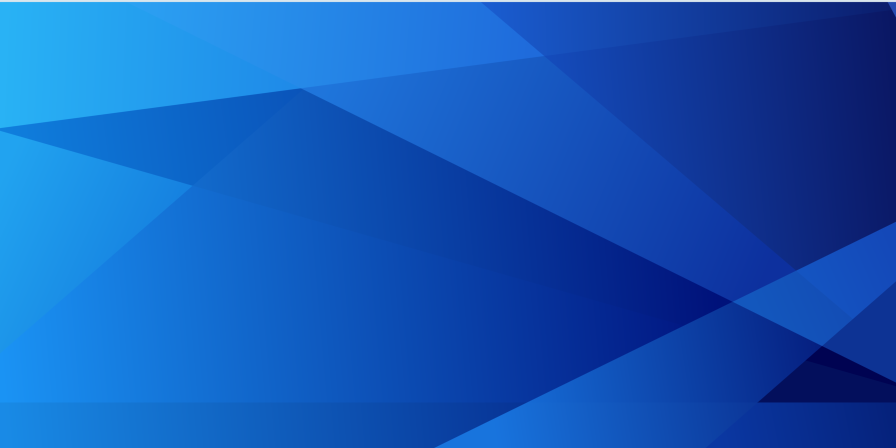
Give the GLSL for this background, as a Shadertoy shader.

```glsl
// Antialiased half plane: 1 on the left of the line from a to b
float leftOf(vec2 p, vec2 a, vec2 b) {
    vec2 d = normalize(b - a);
    float dist = d.x * (p.y - a.y) - d.y * (p.x - a.x);
    float soft = 0.7 / iResolution.y;
    return smoothstep(-soft, soft, dist);
}

// Linear gradient running from point a to point b
vec3 ramp(vec2 p, vec2 a, vec2 b, vec3 startColor, vec3 endColor) {
    vec2 d = b - a;
    return mix(startColor, endColor, clamp(dot(p - a, d) / dot(d, d), 0.0, 1.0));
}

void mainImage(out vec4 fragColor, in vec2 fragCoord) {
    vec2 p = fragCoord / iResolution.xy * vec2(2.0, 1.0);

    // Creases that divide the sheet
    float aboveRoof = leftOf(p, vec2(0.0, 0.714), vec2(2.0, 0.979));
    float aboveDiagonal = leftOf(p, vec2(0.273, 1.0), vec2(2.0, 0.146));
    float leftFold = leftOf(p, vec2(0.0, 0.211), vec2(0.682, 0.805));
    float aboveFaint = leftOf(p, vec2(0.0, 0.708), vec2(2.0, 0.138));
    float belowRise = 1.0 - leftOf(p, vec2(0.969, 0.0), vec2(2.0, 0.505));
    float rightSlope = leftOf(p, vec2(1.068, 1.0), vec2(2.0, 0.206));
    float rightCorner = 1.0 - leftOf(p, vec2(1.575, 0.0), vec2(2.0, 0.372));
    float belowFloor = 1.0 - leftOf(p, vec2(0.0, 0.1016), vec2(2.0, 0.1016));

    // Broad central plane
    vec3 color = ramp(p, vec2(0.0, 0.2), vec2(1.6, 0.34),
                      vec3(0.10, 0.56, 0.93), vec3(0.0, 0.07, 0.48));
    color *= mix(1.03, 1.0, aboveFaint);
    color *= mix(1.0, 0.94, belowFloor);

    // Left plane and its darker wedge
    vec3 leftPlane = ramp(p, vec2(0.0, 0.6), vec2(0.40, 0.42),
                          vec3(0.13, 0.64, 0.94), vec3(0.08, 0.49, 0.87));
    vec3 wedge = ramp(p, vec2(0.0, 0.69), vec2(0.67, 0.78),
                      vec3(0.06, 0.50, 0.87), vec3(0.04, 0.33, 0.73));
    leftPlane *= mix(1.0, 0.94, belowFloor);
    color = mix(color, mix(leftPlane, wedge, aboveFaint), leftFold);

    // Right planes between the roof and the diagonal
    vec3 middleBand = ramp(p, vec2(0.72, 0.79), vec2(1.70, 0.38),
                           vec3(0.12, 0.46, 0.86), vec3(0.05, 0.19, 0.62));
    vec3 nightBand = ramp(p, vec2(1.22, 0.80), vec2(2.0, 0.88),
                          vec3(0.08, 0.30, 0.74), vec3(0.04, 0.09, 0.39));
    color = mix(color, mix(middleBand, nightBand, rightSlope), aboveDiagonal);

    // Upper strip in three facets
    vec3 skyLeft = ramp(p, vec2(0.0, 0.85), vec2(0.66, 0.82),
                        vec3(0.16, 0.70, 0.96), vec3(0.12, 0.54, 0.91));
    vec3 skyMiddle = ramp(p, vec2(0.30, 0.98), vec2(1.18, 0.90),
                          vec3(0.17, 0.63, 0.95), vec3(0.12, 0.42, 0.86));
    vec3 skyRight = ramp(p, vec2(1.10, 0.96), vec2(2.0, 0.99),
                         vec3(0.10, 0.36, 0.81), vec3(0.04, 0.11, 0.42));
    vec3 sky = mix(skyLeft, mix(skyMiddle, skyRight, rightSlope), aboveDiagonal);
    color = mix(color, sky, aboveRoof);

    // Rising plane at the lower right
    vec3 rise = ramp(p, vec2(1.10, 0.08), vec2(1.84, 0.20),
                     vec3(0.09, 0.45, 0.87), vec3(0.02, 0.12, 0.50));
    vec3 riseTop = ramp(p, vec2(1.68, 0.32), vec2(2.0, 0.46),
                        vec3(0.08, 0.36, 0.78), vec3(0.08, 0.28, 0.72));
    riseTop = mix(riseTop * 0.95, riseTop, rightSlope);
    rise = mix(rise, rise * 0.94 + vec3(0.01, 0.03, 0.05), belowFloor);

    // Shadowed corner facets
    vec3 corner = mix(vec3(0.01, 0.06, 0.36), vec3(0.0, 0.01, 0.32), aboveFaint);
    vec3 cornerFloor = ramp(p, vec2(1.6, 0.0), vec2(2.0, 0.08),
                            vec3(0.04, 0.22, 0.64), vec3(0.02, 0.13, 0.48));
    corner = mix(corner, cornerFloor, belowFloor);
    rise = mix(rise, corner, rightCorner);
    riseTop = mix(riseTop, vec3(0.05, 0.20, 0.58), rightCorner);
    color = mix(color, mix(rise, riseTop, aboveDiagonal), belowRise);

    // Small corner glint and pale top rim
    float glint = leftOf(p, vec2(1.979, 1.0), vec2(2.0, 0.961));
    color = mix(color, vec3(0.15, 0.30, 0.70), glint);
    float rim = leftOf(p, vec2(0.0, 0.9955), vec2(2.0, 0.9955));
    color = mix(color, vec3(0.85, 0.90, 0.93), rim);

    fragColor = vec4(color, 1.0);
}
```
